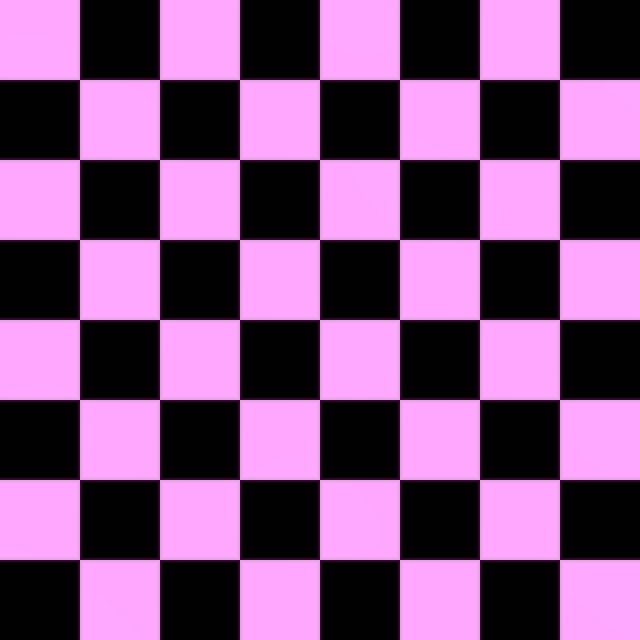
A WebGL 1 fragment shader for this pattern:

```glsl
precision highp float;
// Pink and black checkerboard, eight by eight, with faintly tinted square edges.

uniform vec2 u_resolution;

const float CELLS = 8.0;
const vec3 BLACK = vec3(0.008, 0.002, 0.008);
const vec3 PLUM_RIM = vec3(0.19, 0.042, 0.17);
const vec3 PINK = vec3(1.0, 0.655, 1.0);
const vec3 PALE_RIM = vec3(0.90, 0.64, 0.89);

// Distance to the nearest inner grid line, in cells; the outer border has none.
float gridDistance(vec2 p, float cells) {
  vec2 line = clamp(floor(p + 0.5), 1.0, cells - 1.0);
  vec2 d = abs(p - line);
  return min(d.x, d.y);
}

// +1 on odd squares, -1 on even squares; the lower left square is even.
float checkerSign(vec2 p) {
  vec2 cell = floor(p);
  return mod(cell.x + cell.y, 2.0) * 2.0 - 1.0;
}

// Square colour that fades from its rim tint to its fill.
vec3 rimmedFill(vec3 fill, vec3 rim, float edge, float width) {
  return mix(rim, fill, smoothstep(0.2 * width, width, edge));
}

// Slow tonal drift from layered sines, about -1 to 1.
float tonalDrift(vec2 p) {
  return 0.6 * sin(p.x * 1.7 + 1.3 * sin(p.y * 0.9))
       + 0.4 * sin(p.y * 2.9 + p.x * 0.8);
}

void main() {
  float side = min(u_resolution.x, u_resolution.y);
  vec2 p = gl_FragCoord.xy / u_resolution * CELLS;
  float pixelsPerCell = side / CELLS;

  float edge = gridDistance(p, CELLS);
  float signedEdge = edge * checkerSign(p);

  vec3 dark = rimmedFill(BLACK, PLUM_RIM, edge, 0.042);
  vec3 light = rimmedFill(PINK, PALE_RIM, edge, 0.046);
  light.g += 0.004 * tonalDrift(p);

  // One-pixel antialiased step between the two square colours
  float coverage = clamp(0.5 + signedEdge * pixelsPerCell, 0.0, 1.0);
  gl_FragColor = vec4(mix(dark, light, coverage), 1.0);
}
```
